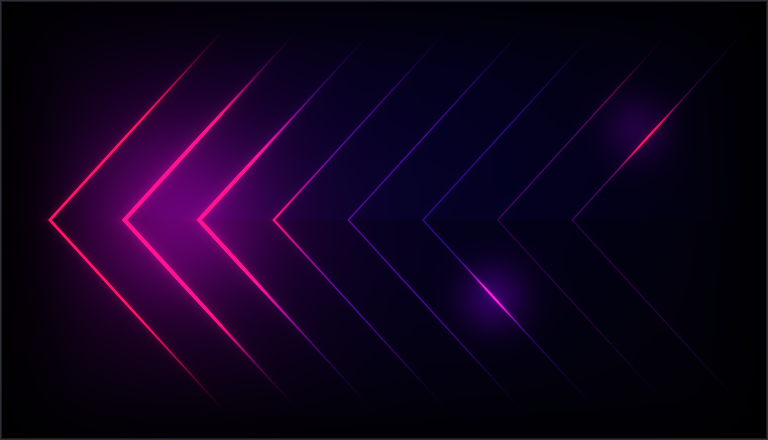
A Shadertoy shader for this background:

```glsl
// Neon chevrons pointing left over a dark navy field with a magenta haze.
// Each chevron is a mirrored slanted line; its colour and width follow
// the local heat, and its arms taper away from the horizontal axis.

float glow(vec2 p, vec2 center, float radius) {
    vec2 d = (p - center) / radius;
    return exp(-dot(d, d));
}

// Navy field, magenta haze and two small violet flares
vec3 background(vec2 p, float aspect) {
    vec2 q = (p - vec2(0.92, 0.56)) / vec2(0.66, 0.48);
    vec3 color = vec3(0.006, 0.002, 0.018);
    float upperHalf = smoothstep(0.497, 0.503, p.y);
    color += vec3(0.006, 0.004, 0.125) * exp(-dot(q, q)) * mix(0.72, 1.0, upperHalf);

    color += vec3(0.29, 0.005, 0.27) * glow(p, vec2(0.40, 0.51), 0.20);
    color += vec3(0.11, 0.0, 0.11) * glow(p, vec2(0.42, 0.50), 0.36);
    color += vec3(0.12, 0.0, 0.17) * glow(p, vec2(1.447, 0.705), 0.075);
    color += vec3(0.17, 0.0, 0.28) * glow(p, vec2(1.122, 0.324), 0.075);

    // Darken towards the frame
    vec2 edge = min(p, vec2(aspect, 1.0) - p);
    return color * smoothstep(-0.08, 0.22, edge.x) * smoothstep(-0.15, 0.18, edge.y);
}

void mainImage(out vec4 fragColor, in vec2 fragCoord) {
    float pixel = 1.0 / iResolution.y;
    float aspect = iResolution.x * pixel;
    vec2 p = fragCoord * pixel;
    vec3 color = background(p, aspect);

    float height = abs(p.y - 0.5);
    float taper = 1.0 - smoothstep(0.10, 0.45, height);
    float lower = 1.0 - smoothstep(0.49, 0.51, p.y);

    // Warm on the left, with local hot spots on the right
    float warm = 1.0 - smoothstep(0.52, 0.86, p.x + 0.25 * height);
    float flareUpper = glow(p, vec2(1.476, 0.694), 0.085);
    float flareLower = glow(p, vec2(1.122, 0.324), 0.070);
    float flareTip = 0.35 * glow(p, vec2(1.405, 0.80), 0.10);

    for (int i = 0; i < 8; i++) {
        float index = float(i);
        float apex = 0.1134 + 0.1696 * index;
        float dist = abs(p.x - apex - 0.913 * height) * 0.739;

        float flare = 0.0;
        if (i == 5) flare = flareLower;
        if (i == 6) flare = flareTip;
        if (i == 7) flare = flareUpper;
        float heat = max(warm, flare);

        // The second and third chevrons are the boldest
        float bold = exp(-pow((index - 1.5) / 1.1, 2.0));
        float halfWidth = 0.0012 + (0.0010 + 0.0024 * bold) * heat * max(taper, 0.4 * flare);
        float core = 1.0 - smoothstep(halfWidth - 0.5 * pixel, halfWidth + 0.8 * pixel, dist);
        float halo = exp(-dist / (0.006 + 0.006 * bold));

        vec3 cool = mix(vec3(0.32, 0.03, 0.60), vec3(0.19, 0.03, 0.50), smoothstep(3.5, 5.0, index));
        cool = mix(cool, vec3(0.25, 0.02, 0.36), smoothstep(5.0, 6.0, index));
        cool *= 1.0 - 0.4 * lower * step(5.5, index);
        vec3 hot = mix(vec3(0.98, 0.06, 0.31), vec3(1.0, 0.06, 0.50), bold);
        if (i == 5) hot = vec3(0.95, 0.10, 0.75);
        vec3 neon = mix(cool, hot, heat);

        float fade = 1.0 - smoothstep(0.16, 0.455, height);
        float strength = max(fade, flare * 0.9);
        color = mix(color, neon, core * strength);
        color += neon * halo * strength * (0.07 + 0.20 * heat);
    }

    // Thin grey frame
    vec2 edge = min(p, vec2(aspect, 1.0) - p);
    float frame = 1.0 - smoothstep(0.0025, 0.0045, min(edge.x, edge.y));
    color = mix(color, vec3(0.18, 0.18, 0.21), frame);

    fragColor = vec4(color, 1.0);
}
```
